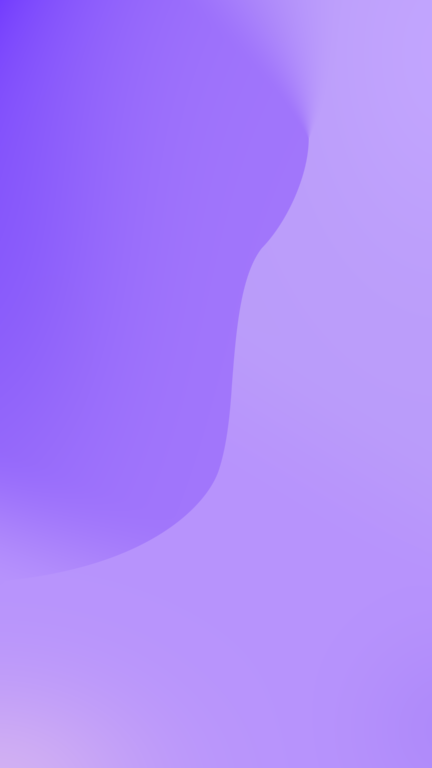
Reproduce this background procedurally as a WebGL 1 fragment shader.

```glsl
precision highp float;

uniform vec2 u_resolution;

const float ASPECT = 0.5625;
const vec3 DEEP_VIOLET = vec3(0.45, 0.235, 0.995);
const vec3 SIDE_VIOLET = vec3(0.555, 0.38, 0.98);
const vec3 VIOLET = vec3(0.634, 0.466, 0.983);
const vec3 LILAC = vec3(0.718, 0.577, 0.988);
const vec3 PALE_LILAC = vec3(0.73, 0.612, 0.978);
const vec3 SKY_GLOW = vec3(0.76, 0.645, 0.996);
const vec3 PINK_GLOW = vec3(0.825, 0.695, 0.95);
const vec3 CORNER_SHADE = vec3(0.685, 0.54, 0.98);
const float DEEP_FALLOFF = 0.13;
const float TOP_BLUR = 0.10;

// Knots of the wave edge, from top to bottom
const vec2 TOP = vec2(0.341, 1.0);
const vec2 BULGE = vec2(0.402, 0.820);
const vec2 NECK = vec2(0.341, 0.677);
const vec2 WAIST = vec2(0.302, 0.499);
const vec2 HIP = vec2(0.285, 0.388);
const vec2 TAIL = vec2(0.0, 0.2435);

// Signed distance to a cubic whose height falls steadily; negative on the left
float curveDistance(vec2 p, vec2 a, vec2 b, vec2 c, vec2 d) {
  float t = 0.5;
  float stepSize = 0.25;
  vec2 point;
  for (int i = 0; i < 16; i++) {
    float s = 1.0 - t;
    point = s * s * s * a + 3.0 * s * t * (s * b + t * c) + t * t * t * d;
    t += point.y > p.y ? stepSize : -stepSize;
    stepSize *= 0.5;
  }
  float s = 1.0 - t;
  vec2 tangent = s * s * (b - a) + 2.0 * s * t * (c - b) + t * t * (d - c);
  return (p.x - point.x) * abs(tangent.y) / length(tangent);
}

float waveDistance(vec2 p) {
  if (p.y > BULGE.y)
    return curveDistance(p, TOP, vec2(0.371, 0.948), vec2(0.402, 0.876), BULGE);
  if (p.y > NECK.y)
    return curveDistance(p, BULGE, vec2(0.402, 0.772), vec2(0.374, 0.711), NECK);
  if (p.y > WAIST.y)
    return curveDistance(p, NECK, vec2(0.3125, 0.641), vec2(0.307, 0.564), WAIST);
  if (p.y > HIP.y)
    return curveDistance(p, WAIST, vec2(0.2995, 0.46), vec2(0.2955, 0.4205), HIP);
  return curveDistance(p, HIP, vec2(0.2695, 0.341), vec2(0.191, 0.26), TAIL);
}

float glow(vec2 p, vec2 center, vec2 radius) {
  vec2 q = (p - center) / radius;
  return exp(-dot(q, q));
}

vec3 backdrop(vec2 p) {
  vec3 color = mix(LILAC, PALE_LILAC, smoothstep(0.28, 0.52, p.y + 0.6 * (p.x - 0.45)));
  color = mix(color, SKY_GLOW, glow(p, vec2(0.58, 0.93), vec2(0.16, 0.26)));
  color = mix(color, CORNER_SHADE, glow(p, vec2(0.59, 0.05), vec2(0.12, 0.12)));
  return mix(color, PINK_GLOW, glow(p, vec2(-0.01, -0.03), vec2(0.2, 0.14)));
}

vec3 waveColor(vec2 p) {
  vec3 color = mix(VIOLET, SIDE_VIOLET, glow(p, vec2(-0.02, 0.68), vec2(0.17, 0.34)));
  float depth = p.x + 0.6 * (1.0 - p.y);
  return mix(color, DEEP_VIOLET, exp(-depth / DEEP_FALLOFF));
}

void main() {
  vec2 p = gl_FragCoord.xy / u_resolution * vec2(ASPECT, 1.0);

  // The edge is crisp in the middle and blurs toward the top
  float rise = clamp((p.y - BULGE.y) / (1.0 - BULGE.y), 0.0, 1.0);
  float blur = 0.9 / u_resolution.y + TOP_BLUR * rise;
  float cover = 1.0 - smoothstep(-blur, blur, waveDistance(p));

  // The lower left tail melts into the backdrop
  cover *= smoothstep(0.22, 0.42, p.y + 0.4 * p.x);

  gl_FragColor = vec4(mix(backdrop(p), waveColor(p), cover), 1.0);
}
```
